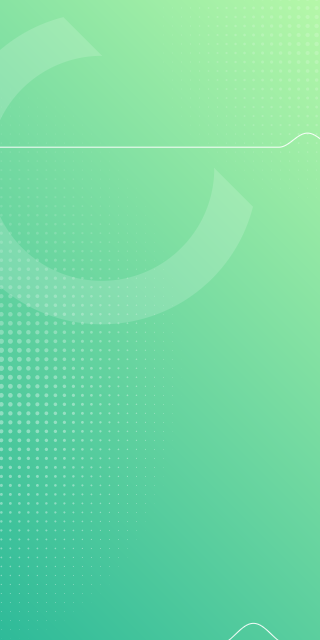
Write a Shadertoy shader that draws this background.

```glsl
// Draws a mint diagonal gradient with halftone dots, a cut ring and thin bump lines.

// All lengths are in canvas widths, measured from the lower left.
const vec3 DEEP_MINT = vec3(0.18, 0.73, 0.60);
const vec3 PALE_LIME = vec3(0.71, 0.97, 0.66);
const vec3 WHITE = vec3(1.0);

const vec2 RING_CENTER = vec2(0.318, 1.474);
const float RING_INNER = 0.3516;
const float RING_OUTER = 0.4875;
const float RING_CUT = 2.1445;
const float RING_ALPHA = 0.16;

const float DOT_SPACING = 0.02815;
const vec2 DOT_ORIGIN = vec2(0.0042, 0.0046);
const vec2 LEFT_CENTER = vec2(0.0, 0.88);
const vec2 LEFT_EXTENT = vec2(0.58, 0.90);
const float LEFT_DOT = 0.0084;
const vec2 CORNER_CENTER = vec2(1.0, 1.89);
const vec2 CORNER_EXTENT = vec2(0.54, 0.54);
const float CORNER_DOT = 0.0072;
const float CORNER_ALPHA = 0.16;

const float LINE_WIDTH = 0.0033;
const float LINE_ALPHA = 0.9;
// Each bump: peak x, baseline y, height, half width.
const vec4 UPPER_BUMP = vec4(0.961, 1.540, 0.044, 0.090);
const vec4 LOWER_BUMP = vec4(0.792, -0.016, 0.068, 0.112);

// Antialiased coverage of a signed distance, negative inside.
float coverage(float dist, float pixel) {
    return clamp(0.5 - dist / pixel, 0.0, 1.0);
}

// Grid of dots that shrink towards the rim of an ellipse.
float halftone(vec2 p, vec2 center, vec2 extent, float maxRadius, float pixel) {
    vec2 cell = floor((p - DOT_ORIGIN) / DOT_SPACING + 0.5);
    vec2 dotCenter = cell * DOT_SPACING + DOT_ORIGIN;
    float strength = max(1.0 - length((dotCenter - center) / extent), 0.0);
    float dist = length(p - dotCenter) - maxRadius * strength;
    return coverage(dist, pixel) * smoothstep(0.0, 0.08, strength);
}

// Thin level line that rises into one smooth bump.
float bumpLine(vec2 p, vec4 bump, float pixel) {
    float phase = 3.14159 * clamp((p.x - bump.x) / bump.w, -1.0, 1.0);
    float height = bump.y + bump.z * (0.5 + 0.5 * cos(phase));
    float slope = -0.5 * bump.z * sin(phase) * 3.14159 / bump.w;
    float dist = abs(p.y - height) / sqrt(1.0 + slope * slope);
    return coverage(dist - 0.5 * LINE_WIDTH, pixel);
}

void mainImage(out vec4 fragColor, in vec2 fragCoord) {
    vec2 p = fragCoord / iResolution.x;
    float pixel = 1.0 / iResolution.x;

    // Diagonal gradient
    vec3 color = mix(DEEP_MINT, PALE_LIME, clamp((p.x + p.y) / 3.0, 0.0, 1.0));

    // Halftone fields
    float leftAlpha = mix(0.38, 0.10, smoothstep(0.6, 1.5, p.y));
    float leftDots = halftone(p, LEFT_CENTER, LEFT_EXTENT, LEFT_DOT, pixel);
    float cornerDots = halftone(p, CORNER_CENTER, CORNER_EXTENT, CORNER_DOT, pixel);
    color = mix(color, WHITE, leftDots * leftAlpha);
    color = mix(color, WHITE, cornerDots * CORNER_ALPHA);

    // Ring cut by a diagonal
    float radius = length(p - RING_CENTER);
    float ring = max(RING_INNER - radius, radius - RING_OUTER);
    ring = max(ring, (p.x + p.y - RING_CUT) * 0.7071);
    color = mix(color, WHITE, RING_ALPHA * coverage(ring, pixel));

    // Bump lines
    float lines = max(bumpLine(p, UPPER_BUMP, pixel), bumpLine(p, LOWER_BUMP, pixel));
    color = mix(color, WHITE, LINE_ALPHA * lines);

    fragColor = vec4(color, 1.0);
}
```
